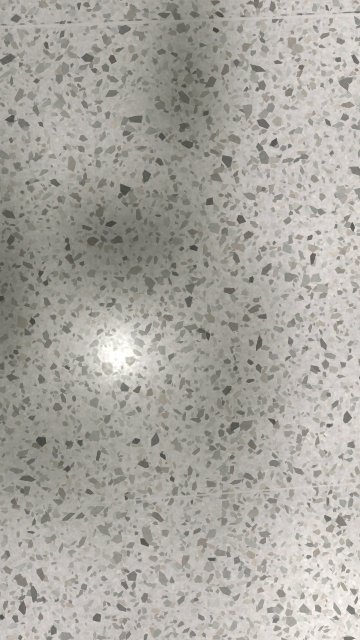
Reproduce this texture procedurally as a Shadertoy shader.

```glsl
// Polished grey terrazzo floor: angular stone chips, two pale joints, soft shadows and a lamp glare.

const float TAU = 6.2831853;
const float EDGE_SOFTNESS = 0.0011;          // in canvas heights
const float BASE_LIGHT = 0.69;
const vec3 SHADOW_TINT = vec3(1.0, 0.995, 0.935);
const vec3 BRIGHT_TINT = vec3(1.01, 0.985, 0.97);
const vec3 GREEN_STONE = vec3(0.98, 1.01, 0.99);
const vec3 BROWN_STONE = vec3(1.03, 1.0, 0.95);

// Chips per canvas height, from fine to coarse
const float FINE_CELLS = 125.0;
const float MEDIUM_CELLS = 76.0;
const float COARSE_CELLS = 50.0;

// Joints: height at the left edge, slope, half width
const vec3 TOP_JOINT = vec3(0.957, 0.0355, 0.0021);
const vec3 LOW_JOINT = vec3(0.203, 0.0747, 0.0014);

// Lamp reflection
const vec2 GLARE_POS = vec2(0.183, 0.445);
const float GLARE_CORE = 0.22;
const float GLARE_HALO = 0.13;

vec4 hash4(vec2 p) {
    vec4 q = fract(p.xyxy * vec4(0.1031, 0.1030, 0.0973, 0.1099));
    q += dot(q, q.wzxy + 33.33);
    return fract((q.xxyz + q.yzzw) * q.zywx);
}

float gradientNoise(vec2 p) {
    vec2 cell = floor(p), f = fract(p);
    vec2 u = f * f * f * (f * (f * 6.0 - 15.0) + 10.0);
    vec4 corners;
    for (int i = 0; i < 4; i++) {
        vec2 corner = vec2(i & 1, i >> 1);
        float a = TAU * hash4(cell + corner + 71.0).x;
        corners[i] = dot(vec2(cos(a), sin(a)), f - corner);
    }
    return mix(mix(corners.x, corners.y, u.x), mix(corners.z, corners.w, u.x), u.y);
}

// Irregular convex stone: jittered half planes with the corners clipped
float chipDistance(vec2 q, float radius, vec2 seed) {
    float d = length(q) - 1.3 * radius;
    for (int k = 0; k < 5; k++) {
        vec4 h = hash4(seed + float(k) * 17.3);
        float a = TAU * (float(k) + 0.7 * h.x) / 5.0;
        d = max(d, dot(q, vec2(cos(a), sin(a))) - radius * mix(0.6, 1.1, h.y));
    }
    return d;
}

// Lays one size of chips over the albedo; tones = darkest and lightest stone
void scatterChips(inout vec3 albedo, vec2 p, float cells, float density,
                  vec2 radii, vec2 tones, float soft) {
    vec2 g = p * cells, home = floor(g);
    float edge = soft * cells;
    for (int j = -1; j <= 1; j++)
    for (int i = -1; i <= 1; i++) {
        vec2 id = home + vec2(i, j);
        vec2 seed = id + cells * 3.0;
        vec4 place = hash4(seed), look = hash4(seed + 211.7);
        if (place.w > density) continue;
        float a = TAU * place.z;
        vec2 q = g - id - mix(vec2(0.1), vec2(0.9), place.xy);
        q = mat2(cos(a), -sin(a), sin(a), cos(a)) * q;
        float stretch = mix(1.0, 1.5, look.x);
        q *= vec2(1.0 / stretch, stretch);
        float radius = mix(radii.x, radii.y, look.y * look.y);
        float d = chipDistance(q, radius, seed + 57.0);
        float tone = mix(tones.x, tones.y, sqrt(look.z));
        tone += 0.05 * gradientNoise(p * 190.0 + look.xy * 9.0);
        vec3 stone = tone * mix(GREEN_STONE, BROWN_STONE, look.w * look.w);
        albedo = mix(albedo, stone, 1.0 - smoothstep(-edge, edge, d));
    }
}

float blob(vec2 p, vec2 centre, vec2 size) {
    vec2 d = (p - centre) / size;
    return exp(-dot(d, d));
}

float floorLight(vec2 p) {
    float light = BASE_LIGHT;
    light += 0.13 * smoothstep(0.27, 0.50, p.x);
    light += 0.09 * (1.0 - smoothstep(0.02, 0.26, p.y));
    light += 0.04 * blob(p, vec2(0.08, 0.78), vec2(0.06, 0.16));
    light -= 0.19 * blob(p, vec2(0.29, 0.87), vec2(0.075, 0.15));
    light -= 0.22 * blob(p, vec2(0.18, 0.62), vec2(0.13, 0.085));
    light -= 0.21 * blob(p, vec2(0.0, 0.55), vec2(0.055, 0.19));
    light -= 0.14 * blob(p, vec2(0.38, 0.42), vec2(0.08, 0.17));
    light -= 0.08 * blob(p, vec2(0.05, 0.29), vec2(0.19, 0.09));
    return light + 0.05 * gradientNoise(p * 7.0);
}

void mainImage(out vec4 fragColor, in vec2 fragCoord) {
    vec2 p = fragCoord / iResolution.y;
    float soft = max(EDGE_SOFTNESS, 0.6 / iResolution.y);

    // Cement and chips
    vec3 albedo = vec3(1.0 + 0.07 * gradientNoise(p * 95.0) + 0.06 * gradientNoise(p * 230.0));
    scatterChips(albedo, p, FINE_CELLS, 0.65, vec2(0.24, 0.48), vec2(0.66, 1.07), soft);
    scatterChips(albedo, p, MEDIUM_CELLS, 0.62, vec2(0.24, 0.50), vec2(0.58, 0.96), soft);
    scatterChips(albedo, p, COARSE_CELLS, 0.46, vec2(0.21, 0.44), vec2(0.44, 0.86), soft);

    // Joints, the upper one with a broken dirty rim
    float top = p.y - TOP_JOINT.x - TOP_JOINT.y * p.x;
    float low = p.y - LOW_JOINT.x - LOW_JOINT.y * p.x;
    float dirt = smoothstep(-0.1, 0.35, gradientNoise(p * vec2(70.0, 25.0)));
    float rim = 1.0 - smoothstep(0.0, 2.0 * soft, abs(top - 2.0 * TOP_JOINT.z));
    albedo *= 1.0 - 0.4 * dirt * rim;
    float topMask = 1.0 - smoothstep(-soft, soft, abs(top) - TOP_JOINT.z);
    float lowMask = 1.0 - smoothstep(-soft, soft, abs(low) - LOW_JOINT.z);
    albedo = mix(albedo, vec3(1.04), 0.85 * topMask);
    albedo = mix(albedo, vec3(1.05), mix(0.4, 0.8, smoothstep(0.05, 0.4, p.x)) * lowMask);

    // Lighting and grainy glare
    float light = floorLight(p);
    vec3 color = albedo * light * mix(SHADOW_TINT, BRIGHT_TINT, smoothstep(0.5, 0.8, light));
    float core = blob(p, GLARE_POS, vec2(0.034, 0.038));
    float halo = blob(p, GLARE_POS + vec2(0.008, 0.01), vec2(0.085, 0.07));
    color += GLARE_HALO * halo + core * (GLARE_CORE + 0.22 * gradientNoise(p * 170.0));

    fragColor = vec4(clamp(color, 0.0, 1.0), 1.0);
}
```
